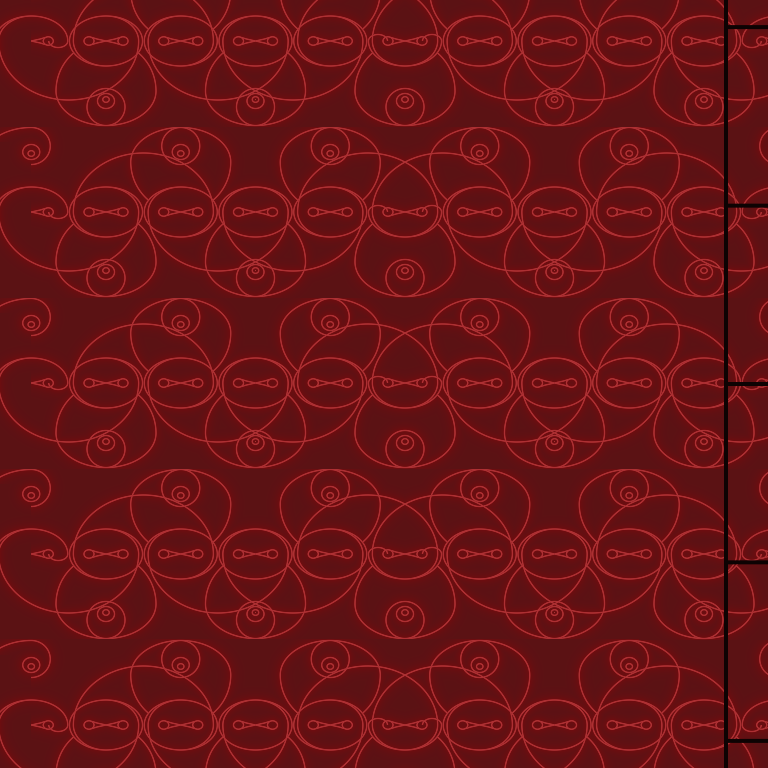
Give the GLSL for this pattern, as a three.js fragment shader.

```glsl
varying vec2 vUv;

#define UNITS 768.0
#define AXIS vec2(405.0, 385.0)
#define COLUMN 74.75
#define ROW 171.0
#define LINE_WIDTH 1.45
#define BAR_X 726.0
#define BAR_STEP 178.4
#define BAR_WIDTH 4.0
#define GROUND vec3(0.355, 0.07, 0.08)
#define GLOW vec3(0.45, 0.045, 0.055)
#define THREAD vec3(0.68, 0.19, 0.20)
#define BAR vec3(0.05, 0.01, 0.01)

const float FAR = 1000.0;

// Signed, approximate distance to an ellipse outline.
float ellipse(vec2 p, vec2 r) {
  float k = length(p / r);
  return k * (k - 1.0) / max(length(p / (r * r)), 0.0001);
}

float ring(vec2 p, vec2 r) {
  return abs(ellipse(p, r));
}

float segment(vec2 p, vec2 a, vec2 b) {
  vec2 ab = b - a;
  return length(p - a - ab * clamp(dot(p - a, ab) / dot(ab, ab), 0.0, 1.0));
}

// Two small curls joined by crossing strokes.
float curlPair(vec2 p) {
  p = abs(p);
  float curls = ring(p - vec2(17.0, 0.0), vec2(5.0, 4.2));
  float strokes = segment(p, vec2(0.0), vec2(9.0, 2.0));
  strokes = min(strokes, segment(p, vec2(9.0, 2.0), vec2(16.0, 4.1)));
  return min(curls, strokes);
}

// Nested circles closing the end of a loop.
float scroll(vec2 p, bool open) {
  float d = open && p.x > 0.0 ? FAR : ring(p - vec2(0.0, 66.0), vec2(19.0, 18.5));
  d = min(d, ring(p - vec2(0.0, 60.0), vec2(8.5, 7.5)));
  return min(d, ring(p - vec2(0.0, 58.5), vec2(3.2, 2.8)));
}

// One column: lens and curls on the row, loop and scroll to one side.
float columnMotif(vec2 p, float index) {
  bool open = index > 4.5;
  float side = mod(index, 2.0) > 0.5 ? 1.0 : -1.0;
  vec2 q = vec2(p.x, p.y * side);
  float lens = ellipse(p, vec2(36.5, 25.0));
  bool cutLens = (index < 0.5 && p.y > 0.0) || (open && p.y < 0.0);
  float d = cutLens ? FAR : abs(lens);
  if (!open || p.x < 0.0) {
    d = min(d, curlPair(p));
    // A cut lens folds back towards its curls.
    if (cutLens) d = min(d, ring(vec2(abs(p.x) - 27.0, p.y), vec2(9.5, 6.5)));
  }
  d = min(d, scroll(q, open));
  vec2 loopP = q - vec2(0.0, 50.0);
  float egg = ring(loopP, vec2(50.0, loopP.y > 0.0 ? 34.5 : 50.0));
  bool hasLoop = open ? p.x > 0.0 && loopP.y > 20.0 : lens > 0.0 && q.y > 0.0;
  return hasLoop ? min(d, egg) : d;
}

// Wide arcs in alternating pairs, each end turning in under its column.
float archMotif(vec2 p, float index) {
  if (index > 4.5) return FAR;
  bool above = index < 4.0 && mod(index + 1.0, 4.0) < 2.0;
  float y = above ? p.y : -p.y;
  if (y > 0.0) return ring(p, vec2(70.0, 59.0));
  float x = abs(p.x) - 0.5 * COLUMN;
  return x > 0.0 ? ring(vec2(x, y), vec2(70.0 - 0.5 * COLUMN, 25.0)) : FAR;
}

float ornament(vec2 p) {
  p.x = abs(p.x - AXIS.x);
  p.y = mod(p.y - AXIS.y + 0.5 * ROW, ROW) - 0.5 * ROW;
  float nearest = floor(p.x / COLUMN + 0.5);
  float gap = floor(p.x / COLUMN);
  float d = FAR;
  for (int i = -1; i <= 1; i++) {
    float c = nearest + float(i);
    d = min(d, columnMotif(p - vec2(c * COLUMN, 0.0), abs(c)));
    float h = gap + float(i);
    float mirrored = h < 0.0 ? -1.0 - h : h;
    d = min(d, archMotif(p - vec2((h + 0.5) * COLUMN, 0.0), mirrored));
  }
  return d;
}

// Upright bar with rungs running to the right edge.
float bars(vec2 p) {
  float rung = abs(mod(p.y - 0.5 * UNITS + 0.5 * BAR_STEP, BAR_STEP) - 0.5 * BAR_STEP);
  float upright = abs(p.x - BAR_X);
  return p.x > BAR_X ? min(upright, rung) : upright;
}

float stroke(float d, float width, float soft) {
  return 1.0 - smoothstep(-0.5 * soft, 0.5 * soft, d - 0.5 * width);
}

void main() {
  vec2 p = vUv * UNITS;
  float soft = max(fwidth(p.x), 0.001);
  float d = ornament(p);

  vec3 color = mix(GROUND, GLOW, exp(-d / 4.5));
  color = mix(color, THREAD, stroke(d, LINE_WIDTH, soft));
  color = mix(color, BAR, stroke(bars(p), BAR_WIDTH, soft));
  gl_FragColor = vec4(color, 1.0);
}
```
